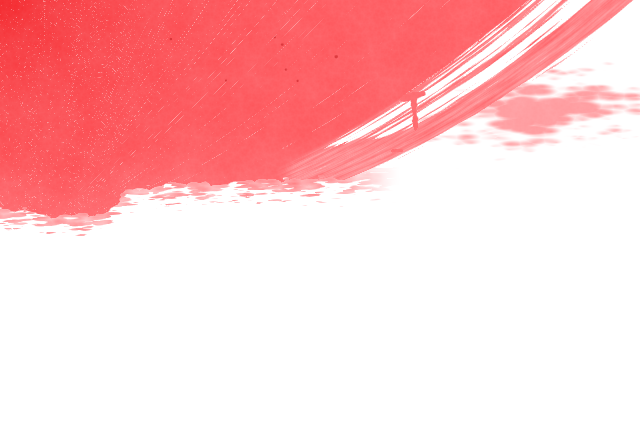
This background is drawn by a Shadertoy shader. Its source:

```glsl
#define PAPER vec3(1.0)
#define PIGMENT vec3(1.0, 0.405, 0.425)
#define DEEP vec3(0.955, 0.19, 0.21)
#define PALE vec3(1.0, 0.47, 0.49)
#define GRAIN 0.05
#define BRISTLES 23.0
#define DRYNESS 0.3
#define FRINGE_DEPTH 0.048
#define WASH_CENTER vec2(1.265, 0.742)
#define WASH_SIZE vec2(0.25, 0.085)

vec2 hash2(vec2 p) {
    vec3 q = fract(p.xyx * vec3(0.1031, 0.1030, 0.0973));
    q += dot(q, q.yzx + 33.33);
    return fract((q.xx + q.yz) * q.zy);
}

// Distance to the nearest scattered cell point
float cells(vec2 p) {
    vec2 id = floor(p), f = fract(p);
    float nearest = 2.0;
    for (int y = -1; y <= 1; y++)
        for (int x = -1; x <= 1; x++) {
            vec2 o = vec2(x, y);
            vec2 d = o + hash2(id + o) - f;
            nearest = min(nearest, dot(d, d));
        }
    return sqrt(nearest);
}

// Layered cells, centred near zero
float ragged(vec2 p) {
    return 0.6 * cells(p) + 0.4 * cells(p * 2.3 + 7.0) - 0.46;
}

// Antialiased coverage where v is positive
float ink(float v) {
    return clamp(0.5 + v / max(fwidth(v), 1e-4), 0.0, 1.0);
}

float capsule(vec2 p, vec2 a, vec2 b, float r) {
    vec2 ab = b - a;
    return length(p - a - ab * clamp(dot(p - a, ab) / dot(ab, ab), 0.0, 1.0)) - r;
}

// Curves bounding the dry sweep
float innerEdge(float x) {
    float d = x - 0.674;
    return 0.625 + d * (0.492 + 0.336 * d);
}

float outerEdge(float x) {
    float d = x - 0.742;
    return 0.551 + d * (0.362 + 0.32 * d);
}

// Layered sines running along the sweep
float bristles(float s, float x) {
    float k = s * BRISTLES;
    return sin(k + 1.2 * sin(x * 4.0))
         + 0.6 * sin(k * 2.2 + 2.0 + 3.0 * x)
         + 0.5 * sin(k * 4.3 - 4.0 * x);
}

void mainImage(out vec4 fragColor, in vec2 fragCoord) {
    vec2 p = fragCoord / iResolution.y;
    float rough = ragged(p * vec2(14.0, 34.0));

    // Sweep coordinate: 0 on the inner curve, 1 on the outer curve
    float inner = innerEdge(p.x);
    float s = (inner - p.y) / (inner - outerEdge(p.x));
    float sweep = smoothstep(0.64, 0.7, p.x);

    // Dry streaks give way to a wet band, then a sparse rim
    float bandTop = mix(-0.02, 0.7, smoothstep(0.64, 1.02, p.x));
    float dryZone = smoothstep(0.0, 0.05, s)
                  * (1.0 - smoothstep(bandTop - 0.08, bandTop + 0.08, s));
    float dry = mix(-3.0, DRYNESS, dryZone) + 22.0 * max(s - 0.84, 0.0);
    float fibres = ragged(vec2(p.x * 7.0, s * 16.0));
    float stroke = ink(bristles(s, p.x) + 2.6 * fibres - mix(-3.0, dry, sweep));

    // Lower edge of the wet body
    float shelf = 0.495 + 0.068 * smoothstep(0.23, 0.32, p.x)
                + 0.035 * max(p.x - 0.3, 0.0)
                + 0.015 * (1.0 - smoothstep(0.0, 0.14, p.x));
    float body = stroke * ink(p.y - shelf + 0.035 * rough);
    float thin = sweep * smoothstep(0.0, 0.12, s);
    float amount = body * mix(1.0, 0.78 + 0.4 * fibres, thin);

    // Broken fringe beneath the body
    float t = (shelf - p.y) / FRINGE_DEPTH;
    float scraps = ragged(vec2(p.x * 13.0, (p.y - 0.06 * p.x) * 75.0));
    float fringe = ink(0.14 - 0.42 * max(t, 0.0) - scraps)
                 * step(-0.5, t) * (1.0 - smoothstep(0.78, 0.94, p.x));
    amount = max(amount, fringe * (0.55 - 0.7 * rough));

    // Thin wash to the right of the sweep
    vec2 w = p - WASH_CENTER;
    w.y -= 0.12 * w.x;
    float wash = 1.0 - length(w / WASH_SIZE) - 1.5 * ragged(p * vec2(9.0, 32.0));
    amount = max(amount, 0.62 * smoothstep(0.05, 0.75, wash));

    // Smears and clots lying over the streaks
    float smear = capsule(p, vec2(0.966, 0.78), vec2(0.971, 0.698), 0.007);
    smear = min(smear, capsule(p, vec2(0.945, 0.772), vec2(0.987, 0.782), 0.009));
    smear = min(smear, capsule(p, vec2(0.917, 0.648), vec2(0.938, 0.65), 0.007));
    amount = max(amount, 0.93 * ink(-smear + 0.012 * rough));

    // Pigment pools toward the upper left and mottles into the paper
    float pool = exp(-3.0 * length((p - vec2(0.0, 1.0)) * vec2(1.0, 1.2)));
    vec3 color = mix(PIGMENT, DEEP, pool);
    color = mix(color, PALE, 0.6 * smoothstep(0.12, -0.02, p.y - shelf));
    float mottle = 1.2 * ragged(p * 9.0) + ragged(p * 75.0);
    color.gb += GRAIN * mottle;

    // Small dark specks scattered in the body
    for (int i = 0; i < 7; i++) {
        vec2 h = hash2(vec2(float(i) * 3.7 + 1.0, 5.0));
        vec2 at = vec2(0.3 + 0.5 * h.x, 0.68 + 0.26 * h.y);
        float speck = ink(0.001 + 0.003 * h.y - length(p - at) + 0.004 * rough);
        color = mix(color, DEEP * 0.85, 0.7 * speck);
    }

    color = mix(PAPER, color, clamp(amount, 0.0, 1.0));
    fragColor = vec4(clamp(color, 0.0, 1.0), 1.0);
}
```
